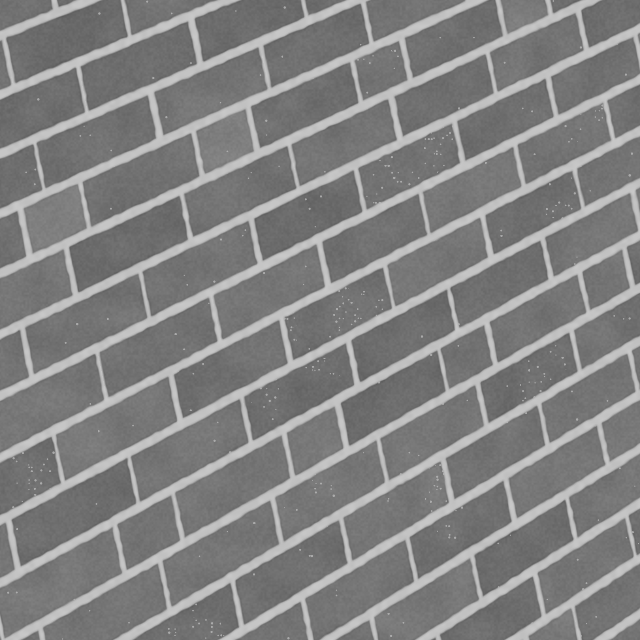
Write a Shadertoy shader that draws this texture.

```glsl
// Grey brick wall seen at a slant: five stretcher rows, then one row alternating
// headers and stretchers. A projective map turns the canvas into (brick, row)
// units; each brick is a rounded box with its own tone, grain and wear.

// Projective map, in canvas units
const vec2 WALL_CENTRE = vec2(0.5286, 0.5104);
const vec2 ALONG_ROW = vec2(0.1776, 0.0993);    // step of one brick
const vec2 DOWN_WALL = vec2(0.02305, -0.0768);  // step of one row
const float FORESHORTEN = 0.03;                 // shrink per brick
const float CENTRE_ROW = 4.0;

// Bond
const float ROWS_PER_BOND = 6.0;
const float HEADER_LENGTH = 0.5;                // in stretchers
const float JOINT_SKEW = 0.04;
const float PLACE_JITTER = 0.016;

// Joint half widths and edges, in canvas units
const float BED_HALF = 0.0072;
const float HEAD_HALF = 0.0043;
const float CORNER_RADIUS = 0.002;
const float EDGE_WOBBLE = 0.0022;
const float EDGE_SOFTNESS = 0.0017;

// Tones
const vec3 BRICK_COLOUR = vec3(0.447);
const vec3 HEADER_COLOUR = vec3(0.475);
const vec3 MORTAR_CORE = vec3(0.765);
const vec3 MORTAR_SIDE = vec3(0.695);
const vec3 SPECK_COLOUR = vec3(0.74);
const float BRICK_VARIATION = 0.045;
const float MOTTLE = 0.045;
const float GRAIN = 0.055;
const float RIM_SHADE = 0.045;
const float SPECK_CELLS = 210.0;
const float WORN_SHARE = 0.22;

float hash(vec2 p) {
    vec3 q = fract(p.xyx * 0.1031);
    q += dot(q, q.yzx + 33.33);
    return fract((q.x + q.y) * q.z);
}

float noise(vec2 p) {
    vec2 i = floor(p), f = fract(p);
    f = f * f * (3.0 - 2.0 * f);
    return mix(mix(hash(i), hash(i + vec2(1, 0)), f.x),
               mix(hash(i + vec2(0, 1)), hash(i + vec2(1, 1)), f.x), f.y);
}

float cross2(vec2 a, vec2 b) { return a.x * b.y - a.y * b.x; }

float roundedBox(vec2 p, vec2 halfSize, float radius) {
    vec2 d = abs(p) - halfSize + radius;
    return length(max(d, 0.0)) + min(max(d.x, d.y), 0.0) - radius;
}

// Small bright chips, one candidate per grid cell
float specks(vec2 p, float density) {
    vec2 cell = floor(p * SPECK_CELLS);
    vec2 spot = 0.3 + 0.4 * vec2(hash(cell + 11.0), hash(cell + 47.0));
    float size = mix(0.15, 0.38, hash(cell + 83.0));
    float dist = length(fract(p * SPECK_CELLS) - spot);
    return step(1.0 - density, hash(cell)) * (1.0 - smoothstep(size - 0.15, size + 0.2, dist));
}

void mainImage(out vec4 fragColor, in vec2 fragCoord) {
    vec2 p = fragCoord / iResolution.y;

    // Canvas to wall: u counts bricks, v counts rows downwards
    vec2 along = ALONG_ROW - FORESHORTEN * p;
    vec2 offset = p - WALL_CENTRE;
    float area = cross2(along, DOWN_WALL);
    float u = cross2(offset, DOWN_WALL) / area;
    float v = cross2(along, offset) / area + CENTRE_ROW;
    float depth = 1.0 + FORESHORTEN * u;
    vec2 unit = vec2(length(along), abs(area) / length(along)) / depth;

    // Brick within its row
    float row = floor(v + 0.5);
    float across = v - row;
    u += JOINT_SKEW * across;
    float shifted = u + 0.5 * mod(row + 1.0, 2.0);
    float id = floor(shifted);
    float fromCentre = shifted - id - 0.5;
    float halfLength = 0.5;
    bool isHeader = false;
    if (mod(row, ROWS_PER_BOND) < 0.5) {
        float period = 1.0 + HEADER_LENGTH;
        float t = u + 0.5 * period;
        float pair = floor(t / period);
        t -= pair * period;
        isHeader = t < HEADER_LENGTH;
        halfLength = isHeader ? 0.5 * HEADER_LENGTH : 0.5;
        fromCentre = t - (isHeader ? halfLength : HEADER_LENGTH + halfLength);
        id = 2.0 * pair + (isHeader ? 0.0 : 1.0);
    }
    vec2 brick = vec2(id, row) + 60.0;
    fromCentre += PLACE_JITTER * (hash(brick + 7.0) - 0.5);

    // Distance to the brick outline, negative inside
    vec2 halfSize = vec2(halfLength, 0.5) * unit - vec2(HEAD_HALF, BED_HALF);
    float d = roundedBox(vec2(fromCentre, across) * unit, halfSize, CORNER_RADIUS);
    d += EDGE_WOBBLE * (noise(p * 95.0) - 0.5);

    // Brick face: tone, mottling, grain, dark rim and chips
    float grain = 0.6 * noise(p * 340.0) + 0.4 * noise(p * 190.0 + 31.0) - 0.5;
    float patches = noise(p * 26.0 + 5.0 * hash(brick));
    vec3 face = isHeader ? HEADER_COLOUR : BRICK_COLOUR;
    face += BRICK_VARIATION * (hash(brick + 19.0) - 0.5);
    face += MOTTLE * (patches - 0.5) + GRAIN * grain;
    face -= RIM_SHADE * smoothstep(-0.005, 0.0, d) * noise(p * 60.0 + 13.0);
    float worn = step(1.0 - WORN_SHARE, hash(brick + 29.0));
    float density = 0.004 + 0.13 * worn * smoothstep(0.45, 0.9, patches);
    face = mix(face, SPECK_COLOUR, 0.75 * specks(p, density));

    // Mortar, paler along its middle
    vec3 mortar = mix(MORTAR_SIDE, MORTAR_CORE, smoothstep(0.0, 0.004, d));
    mortar += 0.04 * (noise(p * 120.0 + 71.0) - 0.5);

    float soft = max(EDGE_SOFTNESS, 0.7 / iResolution.y);
    fragColor = vec4(mix(face, mortar, smoothstep(-soft, soft, d)), 1.0);
}
```
